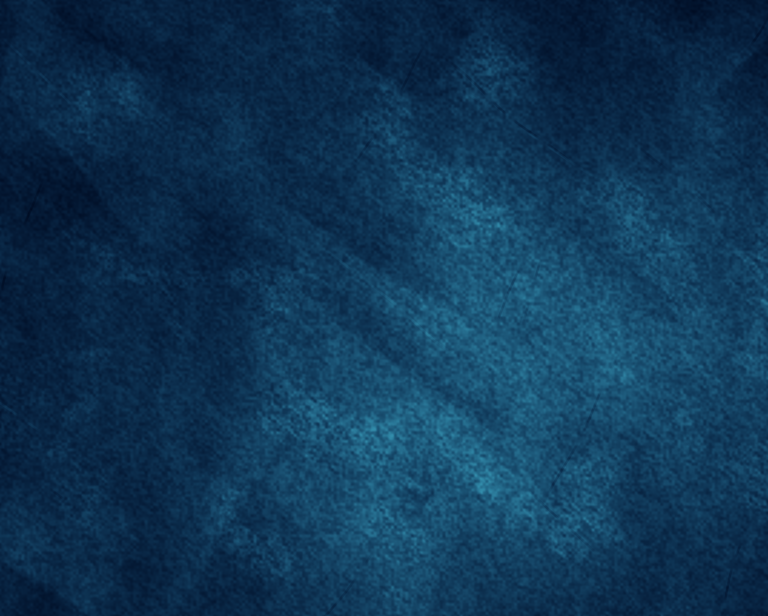
This texture is drawn by a Shadertoy shader. Its source:

```glsl
// Dark blue plaster or suede backdrop: a lopsided glow, diagonal cloudy brushing,
// soft one-sided strokes, hairline scratches and a fine leathery grain.
// All layers add up to one tone, which a quadratic ramp turns into blue.

float hash(vec2 cell) {
    uvec2 v = uvec2(ivec2(cell)) * 1664525u + 1013904223u;
    v.x += v.y * 1664525u;
    v.y += v.x * 1664525u;
    v ^= v >> 16u;
    v.x += v.y * 1664525u;
    v.x ^= v.x >> 16u;
    return float(v.x >> 8u) / 16777216.0;
}

float noise(vec2 p) {
    vec2 i = floor(p), f = fract(p);
    f = f * f * (3.0 - 2.0 * f);
    return mix(mix(hash(i), hash(i + vec2(1, 0)), f.x),
               mix(hash(i + vec2(0, 1)), hash(i + vec2(1, 1)), f.x), f.y);
}

// Fractal noise, centred on zero
float fbm(vec2 p) {
    float sum = 0.0, amp = 0.5;
    for (int i = 0; i < 6; i++) {
        sum += amp * (noise(p) - 0.5);
        p = mat2(0.96, 0.28, -0.28, 0.96) * p * 2.03 + 17.3;
        amp *= 0.54;
    }
    return sum;
}

// Coordinates along and across a direction
vec2 turn(vec2 p, float angle) {
    float c = cos(angle), s = sin(angle);
    return vec2(c * p.x + s * p.y, c * p.y - s * p.x);
}

// Broad strokes: one crisp edge, fading away on the other side
float strokes(vec2 p) {
    float sum = 0.0;
    for (int i = 0; i < 18; i++) {
        float k = float(i);
        vec2 centre = vec2(hash(vec2(k, 301)) * 1.25, hash(vec2(k, 302)));
        float angle = (i % 3 == 0 ? 1.08 : -0.68) + 0.35 * (hash(vec2(k, 303)) - 0.5);
        vec2 q = turn(p - centre, angle);
        q.y += 0.025 * fbm(q * vec2(7, 20) + k * 9.0);
        float reach = 0.1 + 0.18 * hash(vec2(k, 304));
        float along = 1.0 - smoothstep(0.3 * reach, reach, abs(q.x));
        float across = smoothstep(-0.006, 0.008, q.y) * exp(-max(q.y, 0.0) * 14.0);
        sum += (hash(vec2(k, 305)) - 0.5) * along * across;
    }
    return sum;
}

// Thin broken scratches, mostly dark
float scratches(vec2 p) {
    float sum = 0.0;
    for (int i = 0; i < 16; i++) {
        float k = float(i);
        vec2 centre = vec2(hash(vec2(k, 401)) * 1.25, hash(vec2(k, 402)));
        float angle = (i % 2 == 0 ? 1.1 : -0.65) + 0.4 * (hash(vec2(k, 403)) - 0.5);
        vec2 q = turn(p - centre, angle);
        q.y += 0.012 * (noise(vec2(q.x * 9.0, k * 5.0)) - 0.5);
        float reach = 0.04 + 0.14 * hash(vec2(k, 404));
        float line = 1.0 - smoothstep(0.0006, 0.0032, abs(q.y));
        line *= 1.0 - smoothstep(0.4 * reach, reach, abs(q.x));
        line *= smoothstep(0.2, 0.7, noise(vec2(q.x * 45.0, k * 3.0)));
        sum += line * (i % 4 == 3 ? 0.16 : -0.22);
    }
    return sum;
}

void mainImage(out vec4 fragColor, in vec2 fragCoord) {
    vec2 uv = fragCoord / iResolution.xy;
    vec2 p = fragCoord / iResolution.y;
    vec2 q = turn(p, -0.69);

    // Glow right of centre, dark towards the left and upper corners
    float d = length((uv - vec2(0.62, 0.39)) / 0.62);
    float tone = 0.84 - 0.85 * smoothstep(0.1, 1.2, d);

    // Cloudy brushing that runs down to the right, and steeper faint wipes
    vec2 warp = 0.22 * vec2(fbm(p * 4.0 + 31.0), fbm(p * 4.0 + 57.0));
    tone += 0.95 * fbm((q + warp) * vec2(2.6, 5.2) + 11.0);
    tone += 0.3 * fbm(turn(p, 1.4) * vec2(3, 14) + 71.0);
    tone += 0.6 * strokes(p);

    // Dry-brushed patches with ragged edges
    float patches = smoothstep(0.02, 0.3, fbm((q - warp) * vec2(5, 9) + 43.0));
    tone += 0.2 * patches - 0.04;

    // Leathery grain, strongest on the dry patches and in the light
    float fine = noise(p * 215.0) - 0.5;
    float fibre = noise(q * vec2(95, 190) + 5.0) - 0.5;
    float grain = 0.44 * fine + 0.36 * fibre;
    tone += grain * (0.5 + 0.4 * patches + 0.45 * clamp(tone, 0.0, 1.0));
    tone += scratches(p);

    // Navy to teal blue
    tone = clamp(tone, -0.35, 1.45);
    vec3 navy = vec3(0.02, 0.11, 0.22);
    vec3 color = navy + tone * (vec3(0.07, 0.2, 0.25) + tone * vec3(0.035, 0.07, 0.04));
    fragColor = vec4(clamp(color, 0.0, 1.0), 1.0);
}
```
